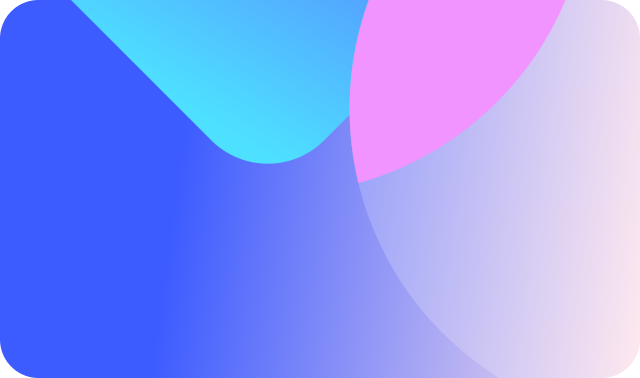
Write a Shadertoy shader that draws this background.

```glsl
// Colours
const vec3 PAPER = vec3(1.0);
const vec3 BLUE = vec3(0.239, 0.361, 1.0);
const vec3 BLUSH = vec3(0.992, 0.886, 0.922);
const vec3 CYAN = vec3(0.302, 0.882, 1.0);
const vec3 SKY = vec3(0.329, 0.647, 1.0);
const vec3 PINK = vec3(0.949, 0.580, 1.0);

// Layout, in units of the canvas height
const float CARD_RADIUS = 0.102;
const vec2 LENS_CENTER = vec2(1.7635, 0.7127);
const float LENS_RADIUS = 0.8387;
const float LENS_OPACITY = 0.2;
const vec2 DISC_CENTER = vec2(0.7213, 1.3242);
const float DISC_RADIUS = 0.8398;
const vec2 WEDGE_CENTER = vec2(0.7083, 0.7779);
const float WEDGE_RADIUS = 0.211;

// Gradient axes and their start and end, measured from the top left
const vec2 BACK_AXIS = vec2(0.991, -0.136);
const vec2 BACK_SPAN = vec2(0.53, 1.80);
const vec2 WEDGE_AXIS = vec2(0.507, 0.862);
const vec2 WEDGE_SPAN = vec2(0.0, 0.493);

float circle(vec2 p, vec2 center, float radius) {
    return length(p - center) - radius;
}

float roundedBox(vec2 p, vec2 halfSize, float radius) {
    vec2 q = abs(p) - halfSize + radius;
    return length(max(q, 0.0)) + min(max(q.x, q.y), 0.0) - radius;
}

// Right-angled wedge pointing down, with a rounded tip
float roundedWedge(vec2 p, float radius) {
    vec2 q = vec2(-p.x - p.y, p.x - p.y) * sqrt(0.5);
    return length(max(q, 0.0)) + min(max(q.x, q.y), 0.0) - radius;
}

float coverage(float dist) {
    return clamp(0.5 - dist * iResolution.y, 0.0, 1.0);
}

vec3 gradient(vec2 p, vec2 axis, vec2 span, vec3 start, vec3 end) {
    float t = (dot(p - vec2(0.0, 1.0), axis) - span.x) / (span.y - span.x);
    return mix(start, end, clamp(t, 0.0, 1.0));
}

void mainImage(out vec4 fragColor, in vec2 fragCoord) {
    vec2 p = fragCoord / iResolution.y;
    vec2 halfSize = 0.5 * iResolution.xy / iResolution.y;

    float lens = coverage(circle(p, LENS_CENTER, LENS_RADIUS));
    float disc = coverage(circle(p, DISC_CENTER, DISC_RADIUS));
    float wedge = coverage(roundedWedge(p - WEDGE_CENTER, WEDGE_RADIUS));
    float card = coverage(roundedBox(p - halfSize, halfSize, CARD_RADIUS));

    // Background, wedge, pale lens, then the overlap of lens and disc
    vec3 color = gradient(p, BACK_AXIS, BACK_SPAN, BLUE, BLUSH);
    vec3 wedgeColor = gradient(p, WEDGE_AXIS, WEDGE_SPAN, CYAN, SKY);
    color = mix(color, wedgeColor, wedge);
    color = mix(color, vec3(1.0), LENS_OPACITY * lens);
    color = mix(color, PINK, lens * disc);

    fragColor = vec4(mix(PAPER, color, card), 1.0);
}
```
